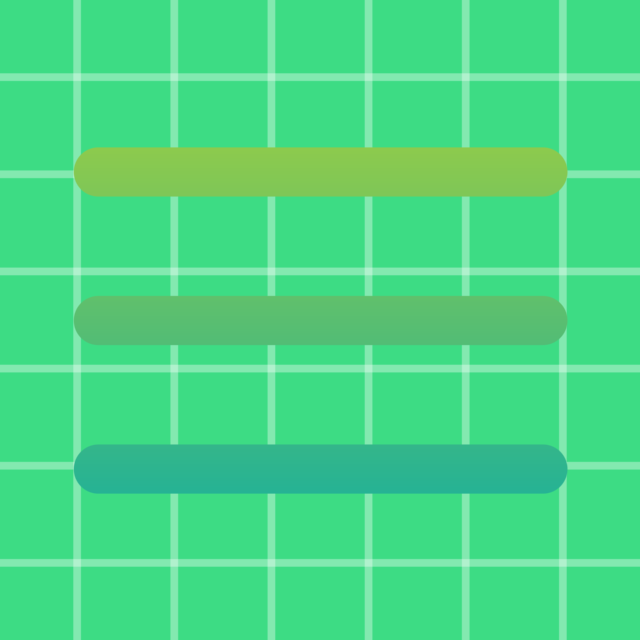
A Shadertoy shader for this background:

```glsl
// A green sheet ruled with a translucent white grid, under three rounded bars.
// The grid is a fract repeat about the centre; the bars are capsule distances
// that share one vertical gradient from lime to teal.

// Smooth coverage of a shape from its signed distance
float coverage(float dist, float soft) {
    return 1.0 - smoothstep(-soft, soft, dist);
}

// Horizontal capsule: half length of its core, then its radius
float capsule(vec2 p, float halfCore, float radius) {
    p.x -= clamp(p.x, -halfCore, halfCore);
    return length(p) - radius;
}

void mainImage(out vec4 fragColor, in vec2 fragCoord) {
    float side = min(iResolution.x, iResolution.y);
    vec2 p = (fragCoord - 0.5 * iResolution.xy) / side;
    float soft = 0.9 / side;

    vec3 color = vec3(0.239, 0.863, 0.518);

    // Grid: both directions overlay separately, so crossings are brighter
    float spacing = 0.1518;
    vec2 lineDist = abs(fract(p / spacing) - 0.5) * spacing - 0.006;
    color = mix(color, vec3(1.0), 0.36 * coverage(lineDist.x, soft));
    color = mix(color, vec3(1.0), 0.36 * coverage(lineDist.y, soft));

    // Bars: teal at the bottom, lime at the top
    vec3 teal = vec3(0.148, 0.700, 0.580);
    vec3 lime = vec3(0.552, 0.792, 0.302);
    vec3 barColor = mix(teal, lime, clamp((p.y + 0.2705) / 0.541, 0.0, 1.0));
    for (int i = -1; i <= 1; i++) {
        vec2 center = vec2(0.001, -0.0008 + 0.2321 * float(i));
        float bar = capsule(p - center, 0.3473, 0.0384);
        color = mix(color, barColor, coverage(bar, soft));
    }

    fragColor = vec4(color, 1.0);
}
```
